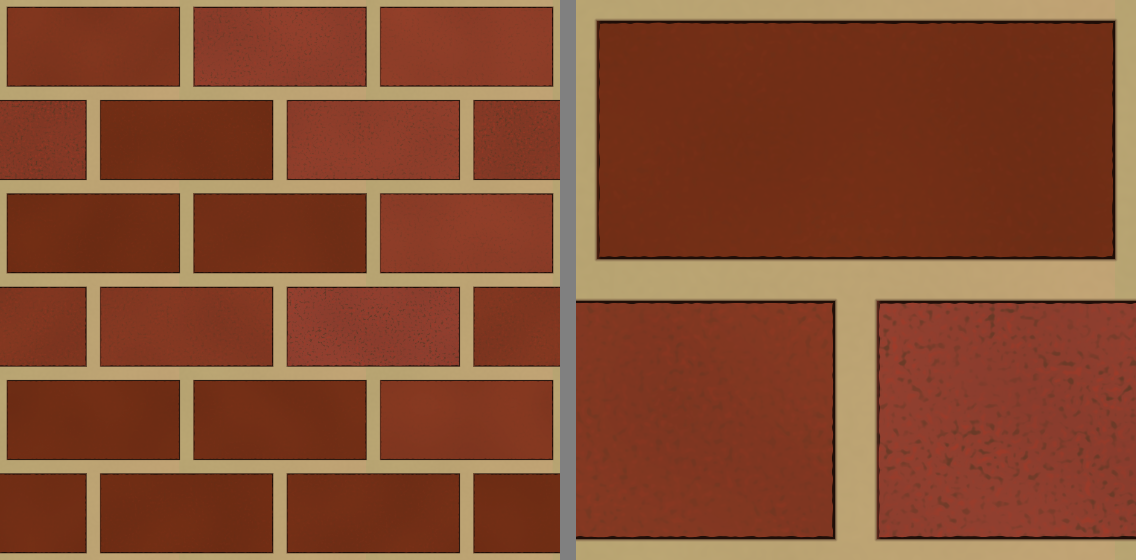
Left, the full canvas; right, a detail of the centre.
Reproduce this texture procedurally as a Shadertoy shader.

```glsl
// Running-bond wall of red and brown bricks with sandy mortar, three bricks by six courses.

const vec2 GRID = vec2(3.0, 6.0);
const float HALF_JOINT = 0.0123;
const float OUTLINE = 0.0016;

const vec3 BROWN = vec3(0.430, 0.172, 0.075);
const vec3 ORANGE = vec3(0.560, 0.242, 0.150);
const vec3 ROSE = vec3(0.560, 0.247, 0.192);
const vec3 SOOT = vec3(0.300, 0.215, 0.130);
const vec3 EMBER = vec3(0.680, 0.215, 0.140);
const vec3 EDGE = vec3(0.100, 0.045, 0.025);
const vec3 SAND_OLIVE = vec3(0.718, 0.643, 0.445);
const vec3 SAND_WARM = vec3(0.755, 0.638, 0.455);
const vec3 JOINT_SHADE = vec3(0.550, 0.450, 0.320);

// Firing tone (0 brown, 1 bright) and surface wear, per brick from the bottom course up
const float TONE[18] = float[18](
    0.06, 0.03, 0.12,  0.05, 0.11, 0.62,  0.52, 0.62, 0.96,
    0.02, 0.12, 0.92,  0.62, 0.05, 0.92,  0.46, 0.92, 0.94);
const float WEAR[18] = float[18](
    0.08, 0.16, 0.16,  0.08, 0.10, 0.10,  0.42, 0.38, 0.85,
    0.15, 0.15, 0.28,  0.85, 0.20, 0.55,  0.18, 0.60, 0.25);

// Random direction for a lattice point
vec2 hashGradient(vec2 p) {
    vec3 q = fract(p.xyx * vec3(0.1031, 0.1030, 0.0973));
    q += dot(q, q.yzx + 33.33);
    float angle = 6.28318 * fract((q.x + q.y) * q.z);
    return vec2(cos(angle), sin(angle));
}

float cornerValue(vec2 cell, vec2 corner, vec2 f, float period) {
    return dot(hashGradient(mod(cell + corner, period)), f - corner);
}

// Gradient noise that wraps after a whole number of cells
float tileNoise(vec2 uv, float period) {
    vec2 p = uv * period;
    vec2 cell = floor(p);
    vec2 f = p - cell;
    vec2 w = f * f * f * (f * (f * 6.0 - 15.0) + 10.0);
    float low = mix(cornerValue(cell, vec2(0, 0), f, period),
                    cornerValue(cell, vec2(1, 0), f, period), w.x);
    float high = mix(cornerValue(cell, vec2(0, 1), f, period),
                     cornerValue(cell, vec2(1, 1), f, period), w.x);
    return mix(low, high, w.y);
}

float boxDistance(vec2 p, vec2 halfSize) {
    vec2 d = abs(p) - halfSize;
    return length(max(d, 0.0)) + min(max(d.x, d.y), 0.0);
}

// Sand whose hue drifts across each bay, with a faint step between bays
vec3 mortarColor(vec2 uv, float dist, float px) {
    float bay = fract(uv.x * GRID.x + HALF_JOINT * GRID.x);
    float drift = bay * (1.0 - smoothstep(1.0 - px * GRID.x, 1.0, bay));
    vec3 sand = mix(SAND_OLIVE, SAND_WARM, drift);
    sand *= 1.0 + 0.02 * tileNoise(uv, 12.0) + 0.012 * tileNoise(uv, 160.0);
    return mix(JOINT_SHADE, sand, smoothstep(0.0, 0.0018, dist));
}

// Fired clay with soft mottling and sooty or glowing specks
vec3 brickColor(vec2 uv, float tone, float wear) {
    float mottle = tileNoise(uv, 9.0);
    float grain = tileNoise(uv, 192.0) + 0.6 * tileNoise(uv + 0.37, 320.0);
    float patches = 0.75 + 0.8 * tileNoise(uv, 24.0);
    vec3 clay = mix(BROWN, mix(ORANGE, ROSE, wear), tone);
    clay *= 1.0 + 0.07 * mottle;
    float strength = wear * patches;
    clay = mix(clay, SOOT, 0.65 * strength * smoothstep(0.08, 0.65, grain));
    return mix(clay, EMBER, 0.50 * strength * smoothstep(0.08, 0.65, -grain));
}

// Dark rim just inside the brick, fainter on the left side
float outlineAmount(vec2 p, vec2 halfSize, float dist, float rough, float px) {
    float rim = smoothstep(-OUTLINE - px * 0.5, -OUTLINE + px * 0.5, dist + rough * 0.0008);
    float leftSide = 1.0 - smoothstep(0.0, 0.003, p.x + halfSize.x);
    return rim * mix(0.95, 0.4, leftSide);
}

void mainImage(out vec4 fragColor, in vec2 fragCoord) {
    vec2 uv = fragCoord / iResolution.xy;
    float px = 1.0 / min(iResolution.x, iResolution.y);

    // Alternate courses shift by half a brick
    float course = floor(uv.y * GRID.y);
    float shift = 0.5 * (1.0 - mod(course, 2.0));
    vec2 bond = uv * GRID + vec2(shift, 0.0);
    int id = int(mod(floor(bond.x), GRID.x) + GRID.x * mod(course, GRID.y));

    vec2 p = (fract(bond) - 0.5) / GRID;
    vec2 halfSize = 0.5 / GRID - HALF_JOINT;
    float dist = boxDistance(p, halfSize);

    // Brick face and rim over mortar
    vec3 brick = brickColor(uv, TONE[id], WEAR[id]);
    float rough = tileNoise(uv, 192.0);
    brick = mix(brick, EDGE, outlineAmount(p, halfSize, dist, rough, px));
    float cover = 1.0 - smoothstep(-0.5 * px, 0.5 * px, dist);
    fragColor = vec4(mix(mortarColor(uv, dist, px), brick, cover), 1.0);
}
```
